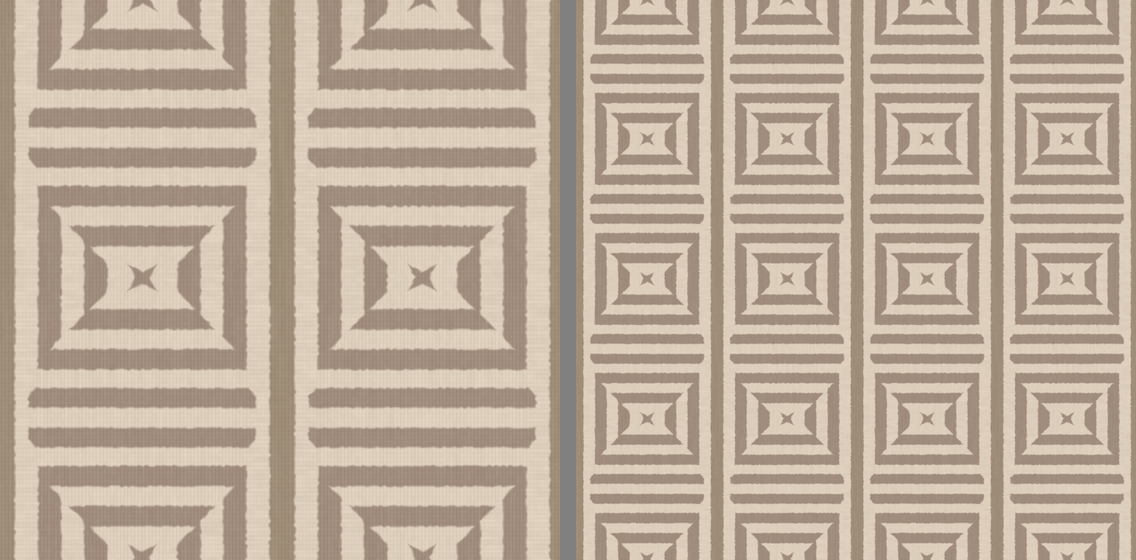
Left: one tile. Right: repeated 2 by 2.
Reproduce this pattern procedurally as a Shadertoy shader.

```glsl
float hash(vec2 p) {
    vec3 q = fract(p.xyx * vec3(0.1031, 0.1030, 0.0973));
    q += dot(q, q.yzx + 33.33);
    return fract((q.x + q.y) * q.z);
}

// Value noise that wraps across the canvas
float noise(vec2 uv, vec2 cells) {
    vec2 p = uv * cells, i = floor(p), f = fract(p);
    f = f * f * (3.0 - 2.0 * f);
    vec2 a = mod(i, cells), b = mod(i + 1.0, cells);
    return mix(mix(hash(a), hash(vec2(b.x, a.y)), f.x),
               mix(hash(vec2(a.x, b.y)), hash(b), f.x), f.y);
}

float cover(float d, float soft) {
    return 1.0 - smoothstep(-soft, soft, d);
}

// Two parallel bands, placed evenly either side of a middle line
float bandPair(float v, float middle, float offset, float halfWidth) {
    return abs(abs(v - middle) - offset) - halfWidth;
}

void mainImage(out vec4 fragColor, in vec2 fragCoord) {
    vec2 uv = fragCoord / iResolution.xy;
    float soft = max(0.55, 140.0 / iResolution.y);

    // Repeat in hundredths, centred on the nested frames and mirrored
    vec2 cell = (fract(uv * 2.0 - vec2(0.508, 0.008) + 0.5) - 0.5) * 100.0;
    cell.x += (noise(uv, vec2(24.0, 160.0)) - 0.5) * 0.8;
    cell.y += (noise(uv + 0.37, vec2(160.0, 24.0)) - 0.5) * 0.6;
    vec2 p = abs(cell);

    // Nested frames, mitred where the level and upright bands meet
    float level = cover((p.x - p.y - 7.5) * 0.7, soft);
    float uprightBands = cover(bandPair(p.x, 24.85, 8.2, 4.15), soft);
    float levelBands = cover(max(bandPair(p.y, 22.0, 7.15, 3.65), p.x - 37.2), soft);
    float dark = mix(uprightBands, levelBands, level);

    // Four-pointed star
    float star = max(p.y - 2.1 - 0.5 * p.x, p.x - 2.6 - 0.5 * p.y) * 0.9;
    dark = max(dark, cover(star, soft));

    // Bars with corners cut on the side facing the frames
    float bar = max(abs(p.y - 42.9) - 3.5, p.x - 40.6);
    bar = max(bar, (p.x - 0.9 * p.y - 2.5) * 0.74);
    dark = max(dark, cover(bar, soft));

    // Continuous upright stripe
    float stripe = cover(45.5 - p.x, soft);
    dark = max(dark, stripe);

    // Woven threads: fine upright ribs and uneven crosswise yarn
    float rib = 0.5 + 0.5 * cos(6.28318 * 160.0 * uv.x);
    float row = 0.5 + 0.5 * cos(6.28318 * 128.0 * uv.y);
    float slub = noise(uv, vec2(32.0, 128.0));
    float grain = noise(uv, vec2(160.0, 128.0));
    float warp = noise(uv, vec2(160.0, 12.0));
    float upright = max(1.0 - level, smoothstep(37.0, 39.0, p.x));
    float ribbed = 0.4 * rib + 0.15 * row + 0.25 * warp + 0.2 * grain;
    float slubbed = 0.1 * rib + 0.3 * row + 0.45 * slub + 0.15 * grain;
    float lightTone = mix(ribbed, slubbed, upright * 0.8) * 1.5 - 0.2;
    float darkTone = ribbed * 1.5 - 0.35;

    vec3 cream = mix(vec3(0.84, 0.78, 0.71), vec3(0.89, 0.83, 0.76), lightTone);
    vec3 taupe = mix(vec3(0.61, 0.53, 0.47), vec3(0.65, 0.58, 0.52), darkTone);
    taupe += stripe * vec3(-0.005, 0.003, -0.02);
    fragColor = vec4(mix(cream, taupe, dark), 1.0);
}
```
